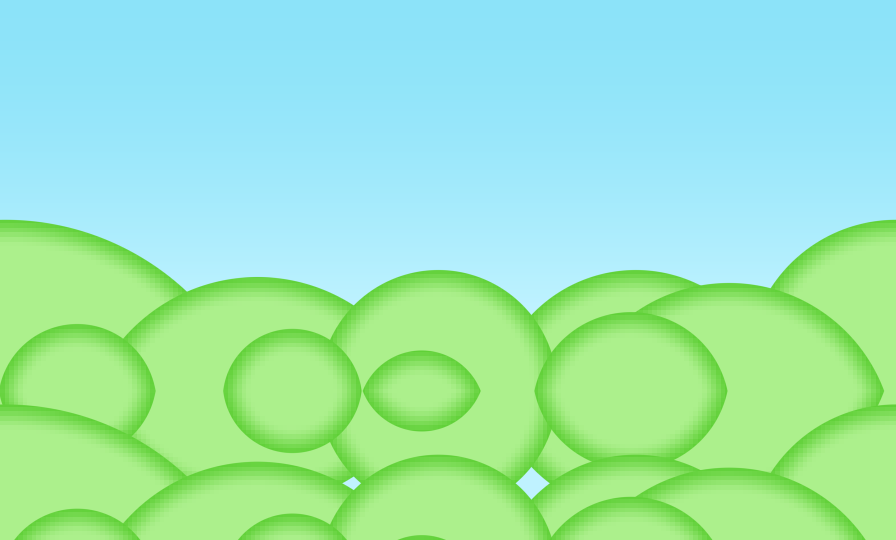
Give the GLSL for this background, as a Shadertoy shader.

```glsl
const vec2 CANVAS = vec2(1.67, 1.0);
const vec3 SKY_HIGH = vec3(0.55, 0.89, 0.975);
const vec3 SKY_LOW = vec3(0.75, 0.95, 1.0);
const vec3 LEAF = vec3(0.675, 0.94, 0.55);
const vec3 LEAF_RIM = vec3(0.36, 0.81, 0.20);

const int BUSH_COUNT = 10;
const int ROW_COUNT = 2;
const float ROW_Y = 0.276;
const float ROW_STEP = 0.342;
const float RIM_WIDTH = 0.05;
const float SHADE_CELL = 0.0085;

// Centre x, half width, half height; back to front
const vec3 BUSHES[BUSH_COUNT] = vec3[BUSH_COUNT](
    vec3(0.010, 0.463, 0.317),
    vec3(1.670, 0.276, 0.317),
    vec3(1.185, 0.265, 0.224),
    vec3(1.359, 0.289, 0.200),
    vec3(0.480, 0.309, 0.211),
    vec3(0.817, 0.222, 0.224),
    vec3(1.176, 0.180, 0.146),
    vec3(0.786, 0.110, 0.075),
    vec3(0.144, 0.146, 0.124),
    vec3(0.545, 0.129, 0.115)
);

// Signed distance to a lens made of two mirrored arcs
float lensDistance(vec2 p, vec2 halfSize) {
    float radius = dot(halfSize, halfSize) / (2.0 * halfSize.y);
    float offset = radius - halfSize.y;
    return length(vec2(p.x, abs(p.y) + offset)) - radius;
}

vec3 skyColor(float height) {
    return mix(SKY_LOW, SKY_HIGH, smoothstep(0.0, 1.0, 0.5 + 0.5 * clamp((height - 0.42) / 0.58, 0.0, 1.0)) * 2.0 - 1.0);
}

// Dark rim fading into the light body
vec3 leafColor(float depth, float rimWidth) {
    return mix(LEAF_RIM, LEAF, smoothstep(-0.2 * rimWidth, rimWidth, depth));
}

vec3 paintBush(vec3 base, vec2 p, vec2 shadeP, vec3 bush, float rowY, float pixel) {
    vec2 center = vec2(bush.x, rowY);
    float edge = lensDistance(p - center, bush.yz);
    float depth = -lensDistance(shadeP - center, bush.yz);
    float cover = 1.0 - smoothstep(-0.7 * pixel, 0.7 * pixel, edge);
    return mix(base, leafColor(depth, RIM_WIDTH), cover);
}

void mainImage(out vec4 fragColor, in vec2 fragCoord) {
    vec2 p = fragCoord / iResolution.xy * CANVAS;
    float pixel = 1.0 / iResolution.y;

    // Shading is sampled on a coarse grid, outlines stay smooth
    vec2 shadeP = (floor(p / SHADE_CELL) + 0.5) * SHADE_CELL;

    vec3 color = skyColor(p.y);

    // The same row of bushes repeats lower down
    for (int row = 0; row < ROW_COUNT; row++) {
        float rowY = ROW_Y - float(row) * ROW_STEP;
        for (int i = 0; i < BUSH_COUNT; i++) {
            color = paintBush(color, p, shadeP, BUSHES[i], rowY, pixel);
        }
    }

    fragColor = vec4(color, 1.0);
}
```
